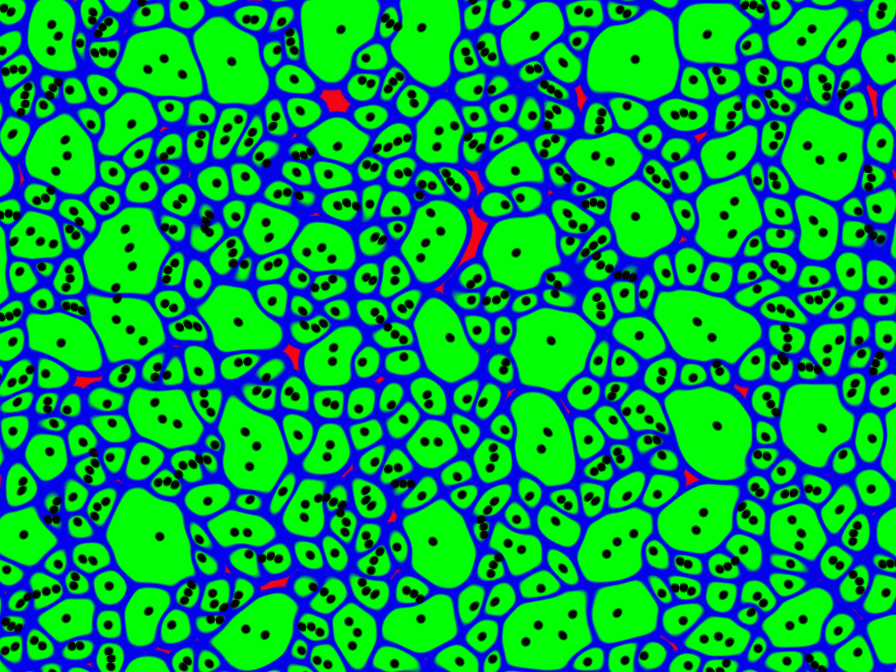
This pattern is drawn by a WebGL 2 fragment shader. Its source:

```glsl
#version 300 es
precision highp float;

#define GRID 21.0        // small grains per canvas height
#define COARSE 3.0       // spacing of large grains, in small ones
#define CLEARANCE 0.3    // free rim around a large grain
#define MAX_STRETCH 0.3
#define WALL 0.14        // wall thickness
#define ROUNDING 0.12    // corner rounding of grains
#define REACH 0.5        // how far a grain swells past its core
#define GAP 0.64         // distance at which a pore opens
#define DOT 0.14         // dot radius
#define SOFT 0.045       // edge softness

uniform vec2 u_resolution;
out vec4 fragColor;

const vec3 GREEN = vec3(0.01, 1.0, 0.02);
const vec3 BLUE = vec3(0.01, 0.01, 0.92);
const vec3 RED = vec3(0.96, 0.02, 0.08);
const vec3 BLACK = vec3(0.01, 0.02, 0.02);

struct Grain {
    vec2 centre;
    float radius, angle, stretch, dots;
};

// State gathered over all grains near a point
struct Field {
    float nearest, others, dotDist;
};

vec4 hash4(vec2 c) {
    vec4 p = fract(c.xyxy * vec4(0.1031, 0.1030, 0.0973, 0.1099));
    p += dot(p, p.wzxy + 33.33);
    return fract((p.xxyz + p.yzzw) * p.zywx);
}

Grain makeGrain(vec2 centre, float radius, vec4 h) {
    float pick = fract(h.z * 29.3);
    float dots = 1.0 + floor(pick * pick * (2.9 + radius));
    return Grain(centre, radius, h.w * 6.2832, 1.0 + MAX_STRETCH * fract(h.w * 13.7), dots);
}

Grain largeGrain(vec2 cell) {
    vec4 h = hash4(cell + 71.0);
    return makeGrain((cell + 0.5) * COARSE + 1.6 * (h.xy - 0.5), mix(0.4, 1.2, h.z), h);
}

Grain smallGrain(vec2 cell) {
    vec4 h = hash4(cell + 19.0);
    return makeGrain(cell + 0.5 + 0.75 * (h.xy - 0.5), mix(0.1, 0.35, h.z), h);
}

// Position in the grain's frame, long axis along x
vec2 toLocal(vec2 p, Grain g) {
    vec2 v = p - g.centre;
    float c = cos(g.angle), s = sin(g.angle);
    return vec2(c * v.x + s * v.y, c * v.y - s * v.x);
}

float ellipseDist(vec2 v, Grain g) {
    return length(v * vec2(1.0 / g.stretch, g.stretch)) - g.radius;
}

// Distance to the centre of the closest dot in a wavering row
float dotRow(vec2 v, Grain g) {
    float spacing = 0.2 + 0.33 * g.radius;
    float middle = 0.5 * (g.dots - 1.0);
    float i = clamp(floor(v.x / spacing + middle + 0.5), 0.0, g.dots - 1.0);
    float waver = 0.25 * g.radius * sin(i * 2.4 + g.angle * 5.0);
    return length(v - vec2((i - middle) * spacing, waver));
}

void addGrain(inout Field f, vec2 p, Grain g) {
    vec2 v = toLocal(p, g);
    float d = ellipseDist(v, g);
    f.others += exp(-max(d, f.nearest) / ROUNDING);
    f.nearest = min(f.nearest, d);
    f.dotDist = min(f.dotDist, dotRow(v, g));
}

bool insideLarge(vec2 p) {
    vec2 home = floor(p / COARSE);
    for (int k = 0; k < 9; k++) {
        Grain g = largeGrain(home + vec2(k % 3 - 1, k / 3 - 1));
        if (ellipseDist(toLocal(p, g), g) < CLEARANCE) return true;
    }
    return false;
}

void main() {
    vec2 p = gl_FragCoord.xy / u_resolution.y * GRID;
    p += 0.08 * sin(p.yx * 1.7 + vec2(0.0, 2.0)) + 0.03 * sin(p.yx * 3.9 + 1.0);

    // Large grains first, small ones in the space between
    Field f = Field(9.0, 0.0, 9.0);
    for (int k = 0; k < 9; k++)
        addGrain(f, p, largeGrain(floor(p / COARSE) + vec2(k % 3 - 1, k / 3 - 1)));
    for (int k = 0; k < 25; k++) {
        Grain g = smallGrain(floor(p) + vec2(k % 5 - 2, k / 5 - 2));
        if (distance(p, g.centre) < 2.0 && !insideLarge(g.centre)) addGrain(f, p, g);
    }

    // Rounded margin to the neighbours, with the void as one more neighbour
    f.others += exp((f.nearest - 2.0 * REACH) / ROUNDING);
    float margin = -ROUNDING * log(f.others) - f.nearest;

    // Walls, pores, grains, dots
    vec3 colour = mix(BLUE, RED, smoothstep(GAP - SOFT, GAP + SOFT, f.nearest));
    colour = mix(colour, GREEN, smoothstep(WALL - 2.0 * SOFT, WALL + 2.0 * SOFT, margin));
    colour = mix(BLACK, colour, smoothstep(DOT - SOFT, DOT + SOFT, f.dotDist));
    fragColor = vec4(colour, 1.0);
}
```
